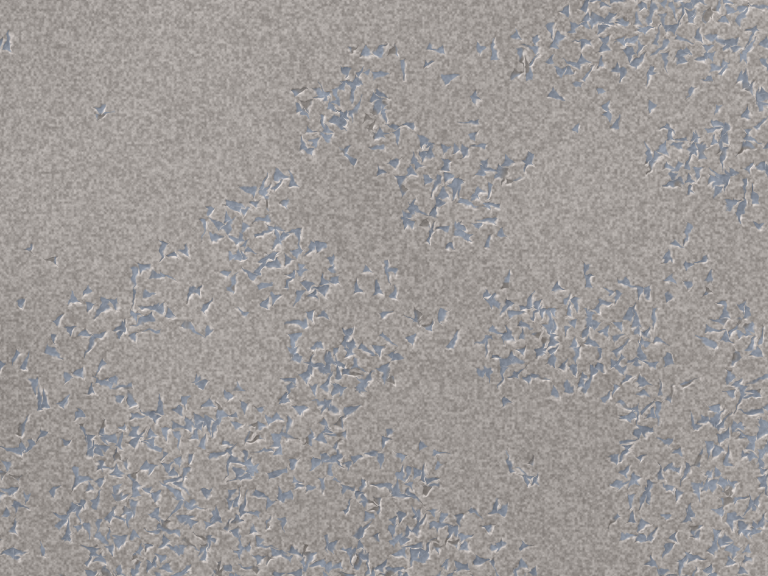
Reproduce this texture procedurally as a WebGL 2 fragment shader.

```glsl
#version 300 es
precision highp float;
// Warm grey grained sheet with clustered, jagged blue-grey chips.
// Tapered shards are scattered over jittered grids, thinned by cluster noise,
// then their shared distance field is tinted and lit as a shallow relief.
uniform vec2 u_resolution;
out vec4 fragColor;

// Integer hash: three random values in 0..1 per cell and seed
vec3 hash(vec2 cell, int seed) {
    uvec3 v = uvec3(ivec3(ivec2(cell), seed)) * 1664525u + 1013904u;
    v.x += v.y * v.z; v.y += v.z * v.x; v.z += v.x * v.y;
    v ^= v >> 16u;
    v.x += v.y * v.z; v.y += v.z * v.x; v.z += v.x * v.y;
    return vec3(v >> 8u) / 16777216.0;
}

float noise(vec2 p, int seed) {
    vec2 i = floor(p), f = fract(p);
    f = f * f * (3.0 - 2.0 * f);
    return mix(mix(hash(i, seed).x, hash(i + vec2(1, 0), seed).x, f.x),
               mix(hash(i + vec2(0, 1), seed).x, hash(i + vec2(1, 1), seed).x, f.x), f.y);
}

// Share of chips kept around a place
float clusterDensity(vec2 p) {
    float n = 0.55 * noise(p * 5.0, 11) + 0.45 * noise(p * 11.0, 12);
    return 0.85 * smoothstep(0.36, 0.70, n + 0.10 * (0.45 - p.y));
}

// Tapered shard pointing along +y
float shard(vec2 q, float halfLength, float halfWidth) {
    float taper = halfWidth * (0.55 - 0.5 * q.y / halfLength);
    return max(abs(q.x) - taper, abs(q.y) - halfLength);
}

// Signed distance to the nearest chip
float chips(vec2 p) {
    p += 0.006 * (vec2(noise(p * 85.0, 21), noise(p * 85.0, 22)) - 0.5);
    p += 0.004 * (vec2(noise(p * 170.0, 23), noise(p * 170.0, 24)) - 0.5);
    float nearest = 0.03;
    for (int layer = 0; layer < 3; layer++) {
        float size = 0.032 + 0.004 * float(layer);
        vec2 grid = p / size + 7.3 * float(layer);
        for (int k = 0; k < 9; k++) {
            vec2 cell = floor(grid) + vec2(k % 3 - 1, k / 3 - 1);
            vec3 place = hash(cell, 31 + layer);
            vec2 centre = (cell + place.xy - 7.3 * float(layer)) * size;
            if (place.z > clusterDensity(centre)) continue;
            vec3 form = hash(cell, 41 + layer);
            vec3 turn = hash(cell, 51 + layer);
            // Mostly leaning upright, the rest lying nearly flat
            float angle = (turn.x < 0.58 ? -0.25 : 1.45) + 1.1 * (turn.y - 0.5);
            angle += turn.z < 0.5 ? 3.14159 : 0.0;
            float c = cos(angle), s = sin(angle);
            vec2 q = mat2(c, -s, s, c) * (p - centre);
            float halfLength = mix(0.007, 0.021, form.x * form.x);
            float halfWidth = mix(0.0045, 0.0105, form.y) * (1.15 - 0.5 * form.x);
            nearest = min(nearest, shard(q, halfLength, halfWidth));
        }
    }
    return nearest;
}

void main() {
    vec2 p = gl_FragCoord.xy / u_resolution.y;
    float d = chips(p);
    float slope = clamp((d - chips(p + vec2(-0.0022, 0.0028))) / 0.0035, -1.0, 1.0);

    // Grained ground with slow shading
    float grain = 0.65 * noise(p * 230.0, 61) + 0.35 * noise(p * 370.0, 62) - 0.5;
    float shade = 0.04 * (noise(p * 3.0, 63) - 0.5) + 0.02 * (p.y - 0.5);
    vec3 color = vec3(0.622, 0.600, 0.585) + shade + 0.24 * grain;

    // Blue-grey chips with uneven tone and a few brown stains
    float tone = noise(p * 42.0, 64);
    vec3 chipColor = mix(vec3(0.475, 0.500, 0.545), vec3(0.565, 0.595, 0.645), tone);
    float stain = smoothstep(0.78, 0.9, noise(p * 34.0, 65));
    chipColor = mix(chipColor, vec3(0.50, 0.46, 0.42), 0.7 * stain);
    chipColor += 0.11 * grain + shade;
    color = mix(color, chipColor, 1.0 - smoothstep(-0.0016, 0.0014, d));

    // Broken pale rims and dark undercut edges
    float broken = smoothstep(0.25, 0.75, noise(p * 95.0, 66));
    float rim = exp(-pow((d - 0.0022) / 0.0022, 2.0));
    float edge = exp(-pow(d / 0.0028, 2.0));
    color += vec3(0.15, 0.145, 0.145) * rim * broken * (0.55 + 0.45 * slope);
    color += 0.085 * edge * slope * (0.5 + 0.5 * broken);

    fragColor = vec4(clamp(color, 0.0, 1.0), 1.0);
}
```
